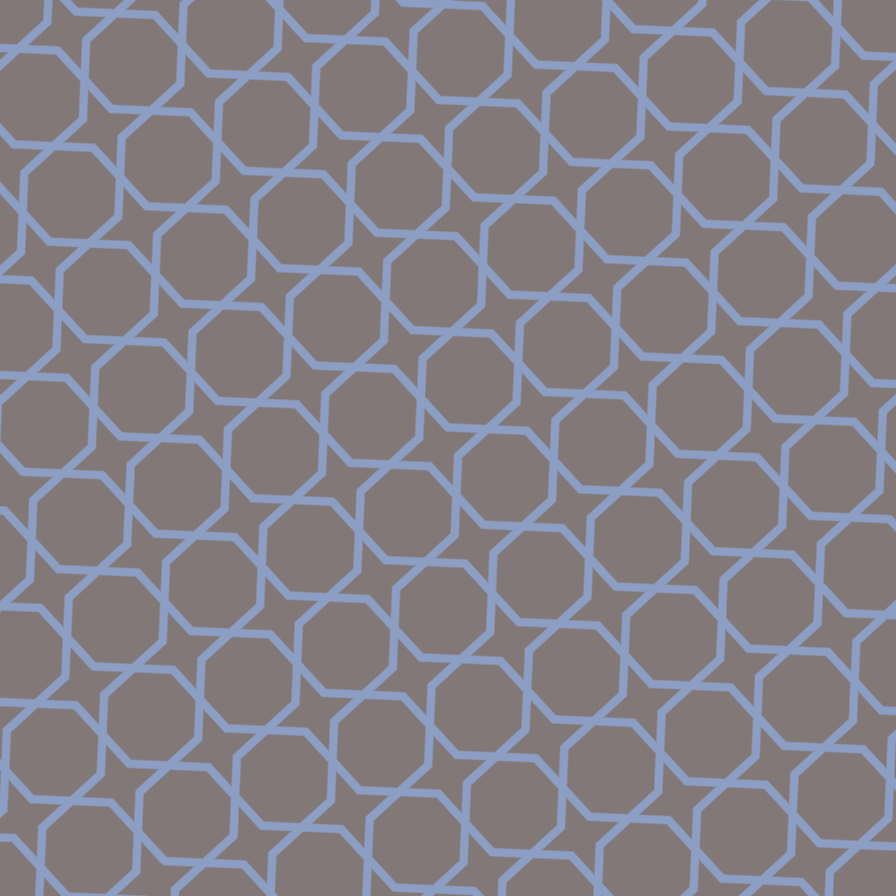
Reproduce this pattern procedurally as a three.js fragment shader.

```glsl
// Tilted square lattice of outlined octagons touching corner to corner.
varying vec2 vUv;

const float PI = 3.14159265;
const vec3 GROUND = vec3(0.51, 0.47, 0.47);
const vec3 LINE = vec3(0.55, 0.62, 0.765);

const float CELL = 0.1156;                  // lattice spacing
const float TILT = 20.0;                    // lattice angle in degrees
const vec2 CENTER = vec2(0.5241, 0.5754);   // middle of one octagon
const float LINE_WIDTH = 0.0093;
const float SOFTNESS = 0.0012;              // half width of the smoothed edge

vec2 rotate(vec2 p, float angle) {
  float c = cos(angle);
  float s = sin(angle);
  return vec2(c * p.x - s * p.y, s * p.x + c * p.y);
}

// Offset of p from the nearest lattice point.
vec2 repeatCell(vec2 p, float size) {
  return (fract(p / size + 0.5) - 0.5) * size;
}

// Signed distance to the sides of an octagon with corners on both axes.
float octagon(vec2 p, float radius) {
  vec2 normal = vec2(cos(PI / 8.0), sin(PI / 8.0));
  vec2 q = abs(p);
  return max(dot(q, normal), dot(q, normal.yx)) - radius * normal.x;
}

// Coverage of a line drawn along the zero level of a distance.
float stroke(float dist, float width, float softness) {
  return 1.0 - smoothstep(-softness, softness, abs(dist) - 0.5 * width);
}

void main() {
  // Lattice
  vec2 p = rotate(vUv - CENTER, -radians(TILT));
  vec2 cell = repeatCell(p, CELL);

  // Outline
  float outline = stroke(octagon(cell, 0.5 * CELL), LINE_WIDTH, SOFTNESS);
  gl_FragColor = vec4(mix(GROUND, LINE, outline), 1.0);
}
```
